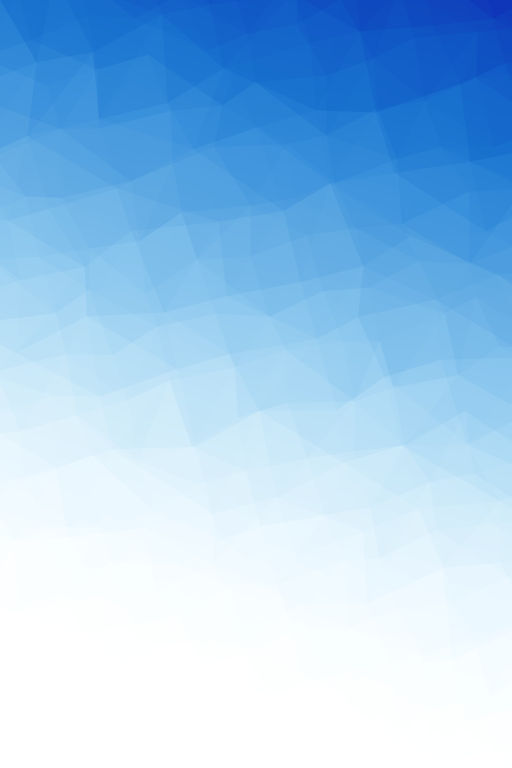
This background is drawn by a Shadertoy shader. Its source:

```glsl
// A pale-to-deep blue gradient, tilted and broken into translucent facets.
// Two jittered, rotated triangle meshes each sample the gradient at their
// triangle centres; the blend of both gives the overlapping facets.

const float SLOPE = 0.29;         // fall of the colour bands towards the right
const float MESH_ANGLE = 0.26;    // tilt of the meshes in radians
const float CELL_FINE = 0.070;    // cell sizes, in canvas heights
const float CELL_COARSE = 0.088;
const float JITTER = 0.42;        // total vertex wander, in cells
const float TINT = 0.036;         // random shift of each facet along the ramp
const float FACET_MIX = 0.78;     // facets against the smooth gradient
const float RAMP_START = -0.2;
const float RAMP_STEP = 0.1;
const int RAMP_LAST = 10;
const vec3 RAMP[11] = vec3[11](
    vec3(0.06, 0.21, 0.72), vec3(0.06, 0.34, 0.77), vec3(0.10, 0.45, 0.81),
    vec3(0.23, 0.57, 0.86), vec3(0.38, 0.67, 0.89), vec3(0.53, 0.77, 0.93),
    vec3(0.69, 0.86, 0.96), vec3(0.83, 0.93, 0.98), vec3(0.92, 0.97, 1.00),
    vec3(0.975, 0.995, 1.00), vec3(1.0));

float hash(vec2 p) {
    return fract(sin(dot(p, vec2(127.1, 311.7))) * 43758.5);
}

mat2 rotation(float angle) {
    float c = cos(angle), s = sin(angle);
    return mat2(c, s, -s, c);
}

// Position along the colour ramp, measured down the left edge
float gradient(vec2 p) {
    return 1.0 - p.y - SLOPE * p.x;
}

vec3 rampColor(float t) {
    float k = clamp((t - RAMP_START) / RAMP_STEP, 0.0, float(RAMP_LAST) - 0.001);
    int i = int(k);
    return mix(RAMP[i], RAMP[i + 1], fract(k));
}

vec2 meshVertex(vec2 id, float seed) {
    vec2 wander = vec2(hash(id + seed), hash(id + seed + 37.3)) - 0.5;
    return id + JITTER * wander;
}

// Signed distance inside the edge from a to b
float edgeDistance(vec2 p, vec2 a, vec2 b) {
    vec2 e = normalize(b - a), d = p - a;
    return e.x * d.y - e.y * d.x;
}

// Smooth coverage of a counter-clockwise triangle
float coverage(vec2 p, vec2 a, vec2 b, vec2 c, float pixel) {
    float inside = min(edgeDistance(p, a, b),
                   min(edgeDistance(p, b, c), edgeDistance(p, c, a)));
    return clamp(0.5 + inside / pixel, 0.0, 1.0);
}

// Adds one facet as (weighted ramp position, weight)
vec2 facet(vec2 p, vec2 a, vec2 b, vec2 c, float cell, float pixel) {
    vec2 center = (a + b + c) / 3.0;
    float t = gradient(rotation(MESH_ANGLE) * center * cell);
    t += TINT * (hash(floor(center * 64.0)) - 0.5);
    return vec2(t, 1.0) * coverage(p, a, b, c, pixel);
}

// Ramp position of the mesh facet under p
float meshLayer(vec2 p, float cell, float seed) {
    vec2 q = rotation(-MESH_ANGLE) * p / cell;
    float pixel = 1.0 / (iResolution.y * cell);
    vec2 sum = vec2(gradient(p), 1.0) * 0.0001;
    for (int y = -1; y <= 1; y++) {
        for (int x = -1; x <= 1; x++) {
            vec2 id = floor(q) + vec2(x, y);
            vec2 a = meshVertex(id, seed);
            vec2 b = meshVertex(id + vec2(1.0, 0.0), seed);
            vec2 c = meshVertex(id + vec2(1.0, 1.0), seed);
            vec2 d = meshVertex(id + vec2(0.0, 1.0), seed);
            // Either diagonal may split the cell
            if (hash(id + seed + 71.9) < 0.5) {
                sum += facet(q, a, b, c, cell, pixel);
                sum += facet(q, a, c, d, cell, pixel);
            } else {
                sum += facet(q, a, b, d, cell, pixel);
                sum += facet(q, b, c, d, cell, pixel);
            }
        }
    }
    return sum.x / sum.y;
}

void mainImage(out vec4 fragColor, in vec2 fragCoord) {
    vec2 p = fragCoord / iResolution.y;

    // Both meshes laid over each other, then over the plain gradient
    float facets = 0.5 * (meshLayer(p, CELL_FINE, 3.7) + meshLayer(p, CELL_COARSE, 19.4));
    float t = mix(gradient(p), facets, FACET_MIX);

    fragColor = vec4(rampColor(t), 1.0);
}
```
